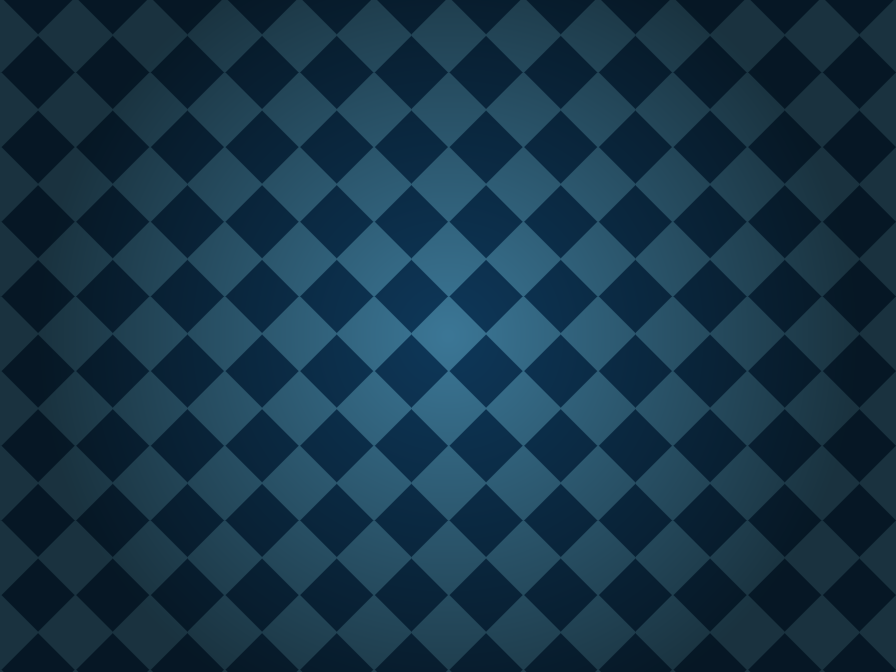
Give the GLSL for this pattern, as a WebGL 1 fragment shader.

```glsl
precision highp float;

uniform vec2 u_resolution;

// Signed distance, in cells, to the dark diamond inside each repeat
float diamond(vec2 cell) {
    vec2 local = abs(fract(cell - vec2(0.01, 0.53)) - 0.5);
    return local.x + local.y - 0.49;
}

void main() {
    // Whole repeats on both axes keep the edges continuous
    vec2 repeats = vec2(12.0, 9.0);
    vec2 cell = gl_FragCoord.xy / u_resolution * repeats;

    // Round glow, fading evenly from the centre to a flat rim
    float glow = clamp(1.0 - length(cell - 0.5 * repeats) / 5.47, 0.0, 1.0);
    vec3 darkBlue = mix(vec3(0.024, 0.092, 0.145), vec3(0.055, 0.218, 0.350), glow);
    vec3 lightBlue = mix(vec3(0.100, 0.198, 0.248), vec3(0.232, 0.465, 0.588), glow);

    // Edge softened over about one pixel
    float pixel = repeats.y / u_resolution.y;
    float light = smoothstep(-pixel, pixel, diamond(cell));

    gl_FragColor = vec4(mix(darkBlue, lightBlue, light), 1.0);
}
```
